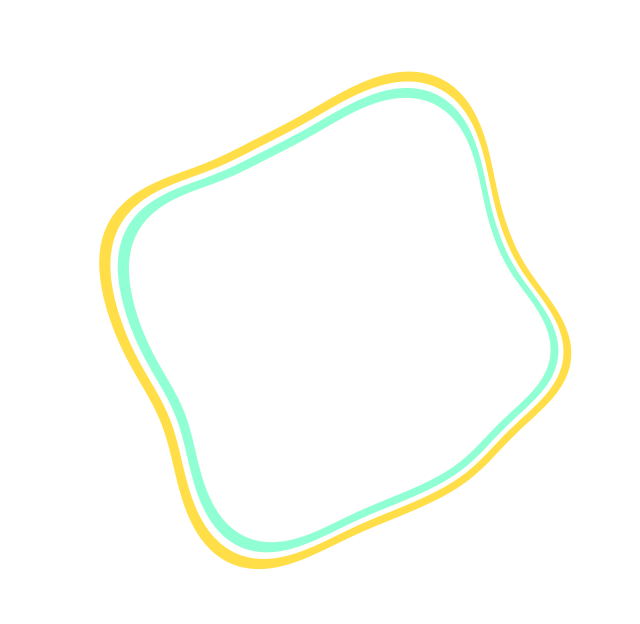
This background is drawn by a Shadertoy shader. Its source:

```glsl
// Two nested wavy rings, yellow outside and mint inside, on plain white.
// A sum of angular sine waves gives the blob's radius; each ring lies between
// two scaled copies of that blob, whose centre drifts as it shrinks.

const vec3 PAPER  = vec3(1.0);
const vec3 YELLOW = vec3(1.00, 0.87, 0.28);
const vec3 MINT   = vec3(0.57, 1.00, 0.83);

// Lengths are fractions of the canvas height, measured from its middle.
const vec2  CENTER       = vec2(0.0267, -0.0147);
const vec2  DRIFT        = vec2(0.066, 0.006);  // centre shift per unit of shrink
const float MEAN_RADIUS  = 0.3503;
const float YELLOW_SCALE = 1.0;
const float MINT_SCALE   = 0.932;
const float HALF_WIDTH   = 0.0205;              // ring half width, as a scale

// Cosine and sine amplitudes of the 1st, 2nd, 3rd... wave around the blob.
const int WAVES = 11;
const vec2 WAVE[WAVES] = vec2[WAVES](
    vec2(-0.0059,  0.0010), vec2(-0.0079,  0.0116), vec2(-0.0016,  0.0028),
    vec2( 0.0069, -0.0395), vec2( 0.0053,  0.0026), vec2( 0.0091,  0.0007),
    vec2( 0.0033, -0.0026), vec2(-0.0034, -0.0010), vec2( 0.0008, -0.0022),
    vec2( 0.0003, -0.0010), vec2(-0.0003, -0.0009));

// Approximate signed distance to the blob at the given scale.
float blobDistance(vec2 p, float scale) {
    vec2 q = p - CENTER - DRIFT * (1.0 - scale);
    float angle = atan(q.y, q.x);
    float radius = MEAN_RADIUS;
    float slope = 0.0;
    for (int i = 0; i < WAVES; i++) {
        float k = float(i + 1);
        vec2 turn = vec2(cos(k * angle), sin(k * angle));
        radius += dot(WAVE[i], turn);
        slope  += k * dot(WAVE[i], vec2(-turn.y, turn.x));
    }
    // Dividing by the gradient keeps the edge softness even on slanted parts.
    float tilt = slope / radius;
    return (length(q) - scale * radius) / sqrt(1.0 + tilt * tilt);
}

// Smooth coverage of the band between two copies of the blob.
float ring(vec2 p, float scale, float pixel) {
    float outer = blobDistance(p, scale + HALF_WIDTH);
    float inner = blobDistance(p, scale - HALF_WIDTH);
    return clamp(0.5 - max(outer, -inner) / pixel, 0.0, 1.0);
}

void mainImage(out vec4 fragColor, in vec2 fragCoord) {
    float pixel = 1.0 / iResolution.y;
    vec2 p = (fragCoord - 0.5 * iResolution.xy) * pixel;

    vec3 color = PAPER;
    color = mix(color, YELLOW, ring(p, YELLOW_SCALE, pixel));
    color = mix(color, MINT, ring(p, MINT_SCALE, pixel));
    fragColor = vec4(color, 1.0);
}
```
